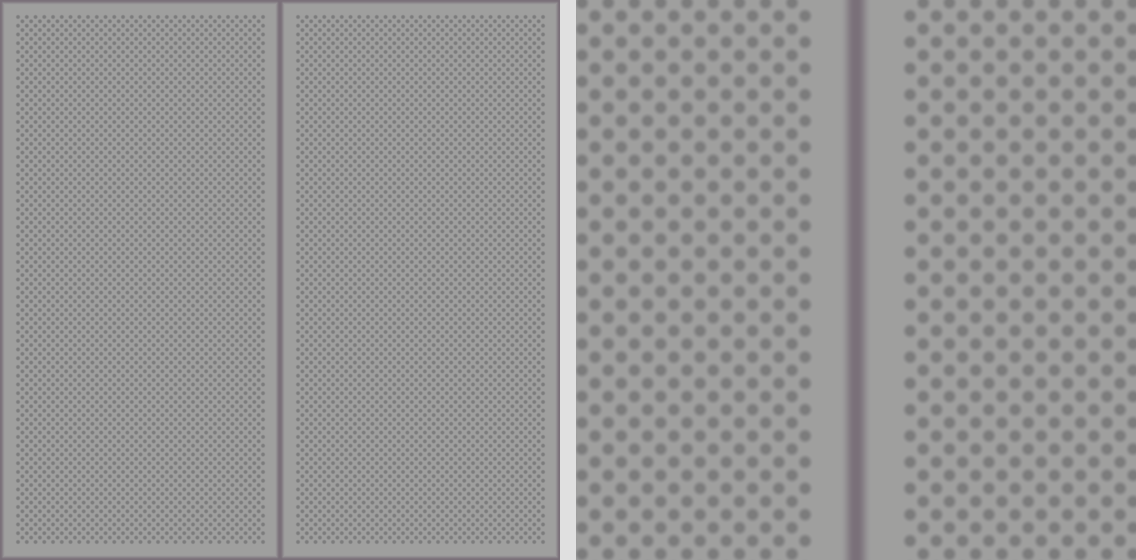
Left: the whole. Right: its middle third, enlarged.
Give the GLSL for this texture, as a WebGL 1 fragment shader.

```glsl
precision highp float;
// Two tall grey metal panels with staggered round perforations and soft mauve grooves.

uniform vec2 u_resolution;

// Lengths are fractions of the canvas side.
const vec2 PANEL_COUNT = vec2(2.0, 1.0);
const vec2 HOLE_COUNT = vec2(29.0, 61.0);
const float HOLE_PITCH = 1.0 / 64.0;
const float HOLE_MARGIN = 0.0322;
const float HOLE_RADIUS = 0.0033;
const float HOLE_SOFTNESS = 0.0018;
const float GROOVE_CORE = 0.0008;
const float GROOVE_FADE = 0.0092;
const float CORNER_RADIUS = 0.006;

const vec3 METAL_COLOR = vec3(0.622, 0.622, 0.620);
const vec3 HOLE_COLOR = vec3(0.485, 0.485, 0.487);
const vec3 GROOVE_COLOR = vec3(0.478, 0.438, 0.476);

// Distance to the nearest point of a bounded square lattice.
float latticeDistance(vec2 p, vec2 origin, vec2 count) {
  vec2 q = (p - origin) / HOLE_PITCH;
  vec2 nearest = clamp(floor(q + 0.5), vec2(0.0), count - 1.0);
  return length(q - nearest) * HOLE_PITCH;
}

// Distance inward from the rounded edge of a panel.
float edgeDepth(vec2 p, vec2 size) {
  vec2 q = abs(p - 0.5 * size) - 0.5 * size + CORNER_RADIUS;
  float outside = length(max(q, 0.0)) + min(max(q.x, q.y), 0.0);
  return CORNER_RADIUS - outside;
}

void main() {
  vec2 uv = gl_FragCoord.xy / u_resolution;
  float pixel = 1.0 / min(u_resolution.x, u_resolution.y);
  vec2 panelSize = 1.0 / PANEL_COUNT;
  vec2 p = mod(uv, panelSize);

  // Perforations: a main lattice and one shifted by half a pitch
  vec2 origin = vec2(HOLE_MARGIN);
  float holeDistance = min(
    latticeDistance(p, origin, HOLE_COUNT),
    latticeDistance(p, origin + 0.5 * HOLE_PITCH, HOLE_COUNT - 1.0));
  float softness = max(HOLE_SOFTNESS, 0.75 * pixel);
  float hole = 1.0 - smoothstep(HOLE_RADIUS - softness, HOLE_RADIUS + softness, holeDistance);
  vec3 color = mix(METAL_COLOR, HOLE_COLOR, hole);

  // Shaded grooves around each panel
  float groove = 1.0 - smoothstep(GROOVE_CORE, GROOVE_FADE, edgeDepth(p, panelSize));
  color = mix(color, GROOVE_COLOR, groove);

  gl_FragColor = vec4(color, 1.0);
}
```
